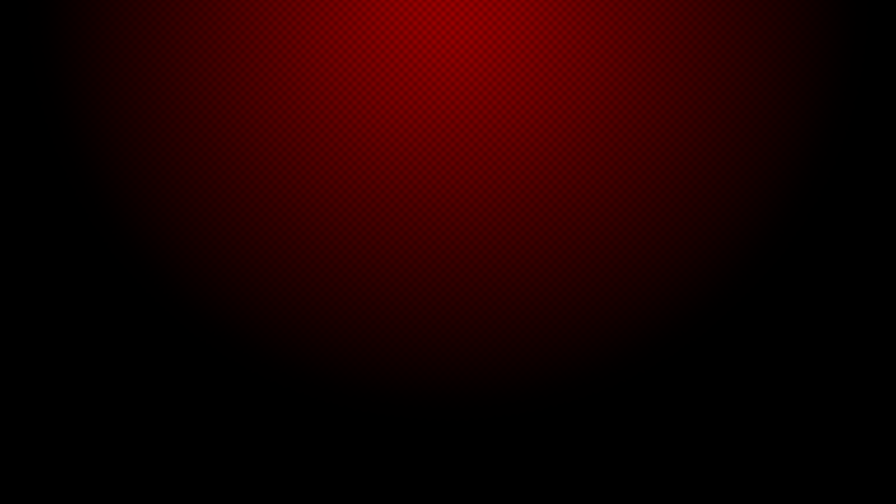
This background is drawn by a Shadertoy shader. Its source:

```glsl
// A deep red spotlight falling from the top edge into black,
// seen through a faint woven mesh whose threads run diagonally.
// The glow is a rounded radial ramp; the mesh is a soft checker of waves.

const float TAU = 6.28319;
const vec3 GLOW_RED = vec3(0.59, 0.0, 0.0);
const float GLOW_RADIUS = 0.80;   // in canvas heights
const float CORE_RADIUS = 0.08;   // rounds off the peak of the glow
const float MESH_ROWS = 54.0;     // mesh repeats per canvas height
const float MESH_DEPTH = 0.17;    // contrast of the weave

// Linear falloff with a rounded peak, eased softly into black at the rim.
float radialGlow(vec2 p, vec2 centre, float radius, float core) {
    float ramp = 1.0 - length(vec3(p - centre, core)) / radius;
    float softness = 0.04;
    return 0.5 * (ramp + sqrt(ramp * ramp + softness * softness))
         * smoothstep(-0.12, 0.04, ramp);
}

// Alternating light and dark squares, in the range -1 to 1 with zero mean.
// It fades away where a repeat becomes too small for the pixel grid.
float checkerMesh(vec2 p, float rows, float pixel) {
    vec2 wave = cos(TAU * rows * p);
    float visible = 1.0 - smoothstep(0.3, 0.6, rows * pixel);
    return wave.x * wave.y * visible;
}

void mainImage(out vec4 fragColor, in vec2 fragCoord) {
    // Height units, with x measured from the middle and y from the top.
    float pixel = 1.0 / iResolution.y;
    vec2 topCentre = vec2(0.5 * iResolution.x, iResolution.y);
    vec2 p = (fragCoord - topCentre) * pixel;

    // Spotlight and weave
    float glow = radialGlow(p, vec2(0.0), GLOW_RADIUS, CORE_RADIUS);
    float weave = 1.0 + MESH_DEPTH * checkerMesh(p, MESH_ROWS, pixel);

    fragColor = vec4(GLOW_RED * glow * weave, 1.0);
}
```
